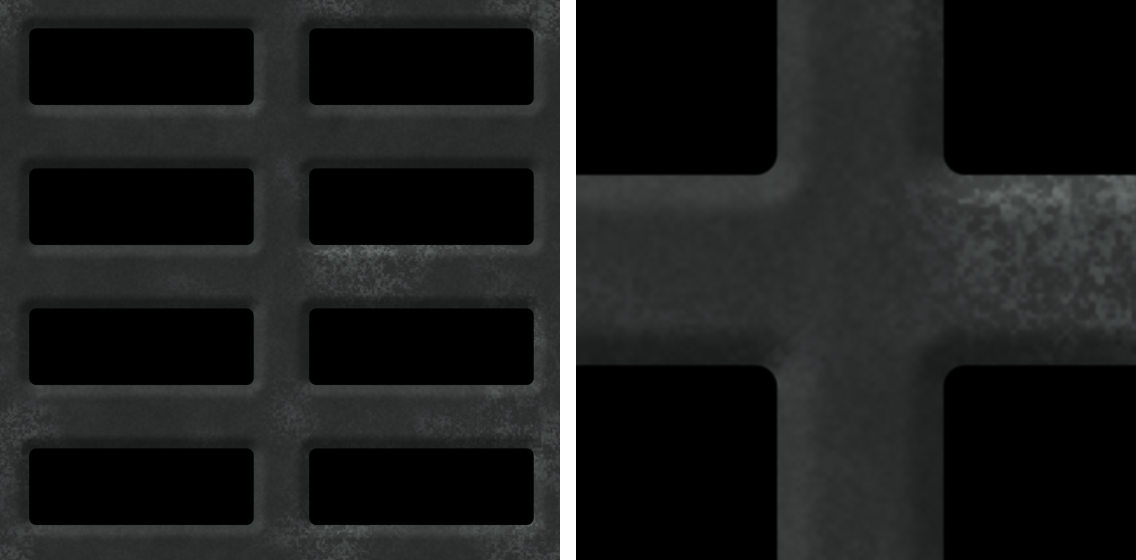
Left, the full canvas; right, a detail of the centre.
This pattern is drawn by a WebGL 1 fragment shader. Its source:

```glsl
precision highp float;
// Worn dark metal grate: rounded rectangular slots with a soft, lit bevel.

uniform vec2 u_resolution;

// Layout, in units of the canvas
const vec2 REPEATS = vec2(2.0, 4.0);
const vec2 SLOT_OFFSET = vec2(0.0026, 0.0059);
const vec2 SLOT_HALF = vec2(0.2005, 0.0684);
const float CORNER_RADIUS = 0.013;
const float BEVEL_WIDTH = 0.029;
const float EDGE_SOFTNESS = 0.0012;

// Colours
const vec3 METAL = vec3(0.172, 0.182, 0.180);
const vec3 METAL_LIT = vec3(0.240, 0.255, 0.250);
const vec3 METAL_SHADED = vec3(0.108, 0.112, 0.111);
const vec3 WEAR = vec3(0.095, 0.103, 0.102);

// Light and surface
const float LIGHT_FROM_RIGHT = 0.62;
const float LIGHT_FROM_BELOW = 0.95;
const float STAIN_AMOUNT = 0.16;
const float GRAIN_AMOUNT = 0.16;

float hash(vec2 p) {
  vec3 q = fract(vec3(p.xyx) * 0.1031);
  q += dot(q, q.yzx + 33.33);
  return fract((q.x + q.y) * q.z);
}

// Value noise that wraps after one canvas
float wrapNoise(vec2 uv, float period) {
  vec2 p = uv * period;
  vec2 cell = floor(p);
  vec2 f = fract(p);
  f = f * f * (3.0 - 2.0 * f);
  vec2 lo = mod(cell, period) + period;
  vec2 hi = mod(cell + 1.0, period) + period;
  return mix(mix(hash(lo), hash(vec2(hi.x, lo.y)), f.x),
             mix(hash(vec2(lo.x, hi.y)), hash(hi), f.x), f.y);
}

float wrapFbm(vec2 uv, float period) {
  float sum = 0.0;
  float weight = 0.5;
  for (int i = 0; i < 5; i++) {
    sum += weight * wrapNoise(uv, period);
    weight *= 0.55;
    period *= 2.0;
  }
  return sum / 1.055;
}

void main() {
  vec2 uv = gl_FragCoord.xy / u_resolution;

  // Distance to the slot in this cell, and the direction away from it
  vec2 p = (fract(uv * REPEATS) - 0.5) / REPEATS - SLOT_OFFSET;
  vec2 q = abs(p) - SLOT_HALF + CORNER_RADIUS;
  vec2 outside = max(q, 0.0);
  float dist = length(outside) + min(max(q.x, q.y), 0.0) - CORNER_RADIUS;
  vec2 normal = sign(p) * outside / max(length(outside), 0.0001);

  // Surface noise: broad stains, mottling and fine grain
  float stain = wrapFbm(uv, 5.0);
  float mottle = wrapFbm(uv + 0.37, 32.0);
  float grain = 0.6 * wrapNoise(uv, 192.0) + 0.4 * wrapNoise(uv, 320.0);

  // Bevel lit from the lower right, with a slightly uneven outer rim
  float rim = BEVEL_WIDTH * (0.92 + 0.16 * mottle);
  float bevel = 1.0 - smoothstep(0.35 * rim, rim, dist);
  float light = dot(normal, vec2(LIGHT_FROM_RIGHT, -LIGHT_FROM_BELOW)) * bevel;
  vec3 color = mix(METAL, METAL_LIT, clamp(light, 0.0, 1.0));
  color = mix(color, METAL_SHADED, clamp(-light, 0.0, 1.0));

  // Tone variation, then speckled pale wear that favours lit faces
  color *= 1.0 + STAIN_AMOUNT * (stain - 0.5) * 2.0;
  color *= 1.0 + GRAIN_AMOUNT * (grain - 0.5) + 0.14 * (mottle - 0.5);
  float patches = smoothstep(0.50, 0.76, stain);
  float speckle = smoothstep(0.38, 0.72, 0.5 * mottle + 0.5 * grain);
  color += WEAR * patches * speckle * (0.8 + 0.5 * light);

  // Cut the slot
  float softness = max(EDGE_SOFTNESS, 0.75 / min(u_resolution.x, u_resolution.y));
  color *= smoothstep(-softness, softness, dist);

  gl_FragColor = vec4(color, 1.0);
}
```
